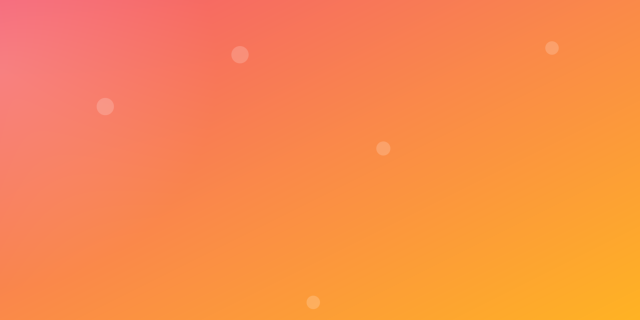
Reproduce this background procedurally as a Shadertoy shader.

```glsl
// Soft-edged disc coverage; w is the edge width
float disc(vec2 p, vec2 center, float radius, float w) {
    return 1.0 - smoothstep(-w, w, length(p - center) - radius);
}

void mainImage(out vec4 fragColor, in vec2 fragCoord) {
    vec2 uv = fragCoord / iResolution.xy;
    vec2 p = vec2(uv.x * 2.0, uv.y);
    float edge = 0.75 / iResolution.y;

    // Corner-to-corner gradient, coral to amber
    float t = 0.5 * (uv.x + 1.0 - uv.y);
    vec3 coral = vec3(0.96, 0.36, 0.435);
    vec3 orange = vec3(0.98, 0.54, 0.285);
    vec3 amber = vec3(1.0, 0.70, 0.137);
    vec3 color = t < 0.5 ? mix(coral, orange, t * 2.0)
                         : mix(orange, amber, t * 2.0 - 1.0);

    // Pale glow on the left side
    float glow = max(0.0, 1.0 - length(p - vec2(0.0, 0.78)) / 0.68);
    color = mix(color, vec3(1.0), 0.17 * glow);

    // Translucent dots: center and radius
    vec3 dots[5] = vec3[5](
        vec3(0.329, 0.667, 0.027),
        vec3(0.750, 0.829, 0.027),
        vec3(1.725, 0.850, 0.021),
        vec3(1.198, 0.536, 0.022),
        vec3(0.979, 0.055, 0.021));
    for (int i = 0; i < 5; i++) {
        float cover = disc(p, dots[i].xy, dots[i].z, edge);
        color = mix(color, vec3(1.0), 0.19 * cover);
    }

    fragColor = vec4(color, 1.0);
}
```
